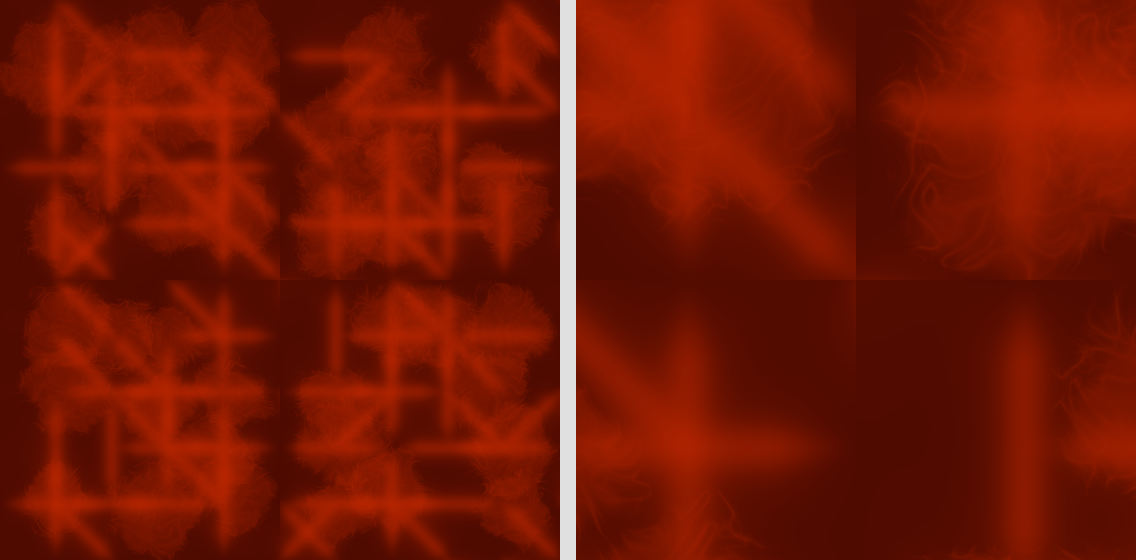
Left, the full canvas; right, a detail of the centre.
A Shadertoy shader for this background:

```glsl
// Glowing ember lattice: soft tapered crosses and diagonals on a node grid,
// overgrown by frayed, wrinkled clumps. Square tiles hold random nodes; glows
// are screened together, clumps use warped ridges of gradient noise.

#define TILES 2.0          // tiles per canvas side
#define CELLS 5.0          // grid cells per tile side
#define ARM_CHANCE 0.48    // share of nodes with a bar, per axis
#define DIAGONAL_CHANCE 0.36
#define CLUMP_CHANCE 0.52
#define CORE_WIDTH 0.15    // in cells
#define CORE_GLOW 0.38
#define HALO_GLOW 0.14
#define CLUMP_GLOW 0.31
#define WRINKLE_SCALE 4.2  // folds per cell
#define DARK_COLOR vec3(0.295, 0.038, 0.0)
#define BRIGHT_COLOR vec3(0.76, 0.155, 0.0)

vec2 hash2(vec2 p) {
    vec3 q = fract(p.xyx * vec3(0.1031, 0.1030, 0.0973));
    q += dot(q, q.yzx + 33.33);
    return fract((q.xx + q.yz) * q.zy);
}

vec2 gradient(vec2 cell) {
    float angle = 6.2832 * hash2(cell + 71.0).x;
    return vec2(cos(angle), sin(angle));
}

float gradientNoise(vec2 p) {
    vec2 i = floor(p), f = p - i;
    vec2 u = f * f * f * (f * (f * 6.0 - 15.0) + 10.0);
    vec2 e = vec2(1.0, 0.0);
    float low = mix(dot(gradient(i), f),
                    dot(gradient(i + e), f - e), u.x);
    float high = mix(dot(gradient(i + e.yx), f - e.yx),
                     dot(gradient(i + 1.0), f - 1.0), u.x);
    return mix(low, high, u.y);
}

float screenBlend(float a, float b) {
    return 1.0 - (1.0 - a) * (1.0 - b);
}

// Bar along x from -1 to 1, narrowing and fading towards its tips
float barGlow(vec2 q) {
    float along = abs(q.x);
    float taper = 1.0 - smoothstep(0.45, 1.05, along);
    float width = CORE_WIDTH * mix(0.5, 1.0, taper);
    float across = q.y * q.y;
    return taper * (CORE_GLOW * exp(-across / (width * width))
                  + HALO_GLOW * exp(-across * 9.0));
}

// Diagonal from the node at q = 0 to the corner (1, slope)
float diagonalGlow(vec2 q, float slope) {
    vec2 r = q - 0.5 * vec2(1.0, slope);
    vec2 axis = vec2(1.0, slope) * 0.7071;
    float along = dot(r, axis) / 0.7071;
    float across = dot(r, vec2(-axis.y, axis.x));
    return barGlow(vec2(along * 0.85, across));
}

// Frayed disc filled with curling folds
float clumpGlow(vec2 q, float radius, vec2 seed) {
    float d = length(q);
    if (d > radius * 1.6) return 0.0;
    vec2 s = q + seed * 37.0;
    vec2 warp = vec2(gradientNoise(s * 2.7), gradientNoise(s * 2.7 + 19.0));
    vec2 w = s * WRINKLE_SCALE + warp * 1.7;
    float coarse = exp(-abs(gradientNoise(w)) * 11.0);
    float fine = exp(-abs(gradientNoise(w * 1.9 + 7.0)) * 8.0);
    float lobes = gradientNoise(s * 1.6 + 5.0);
    float edge = d + 0.28 * lobes + 0.16 * warp.x - 0.1 * coarse - 0.05 * fine;
    float mask = 1.0 - smoothstep(radius * 0.7, radius, edge);
    float body = 0.72 + 0.42 * (1.0 - d / radius);
    float folds = 0.26 * coarse + 0.14 * fine + 0.25 * gradientNoise(w * 0.7);
    return max(CLUMP_GLOW * mask * (body + folds - 0.1), 0.0);
}

void mainImage(out vec4 fragColor, in vec2 fragCoord) {
    vec2 p = fragCoord / iResolution.xy;
    vec2 tile = floor(p * TILES);
    vec2 g = fract(p * TILES) * CELLS;
    float glow = 0.04 + 0.05 * gradientNoise(p * 9.0);

    for (int j = -1; j <= 2; j++)
    for (int i = -1; i <= 2; i++) {
        vec2 node = floor(g) + vec2(i, j);
        if (min(node.x, node.y) < 0.0 || max(node.x, node.y) > CELLS) continue;
        bool inner = min(node.x, node.y) > 0.5
                  && max(node.x, node.y) < CELLS - 0.5;
        vec2 q = g - node;
        vec2 id = node + tile * 23.0 + 3.0;
        vec2 arms = hash2(id), diagonal = hash2(id + 101.0);
        vec2 clump = hash2(id + 211.0), jitter = hash2(id + 307.0) - 0.5;

        // Lattice lines
        if (inner && arms.x < ARM_CHANCE) glow = screenBlend(glow, barGlow(q));
        if (inner && arms.y < ARM_CHANCE) glow = screenBlend(glow, barGlow(q.yx));
        if (diagonal.x < DIAGONAL_CHANCE) {
            float slope = diagonal.y < 0.82 ? -1.0 : 1.0;
            glow = screenBlend(glow, diagonalGlow(q, slope));
        }
        // Overgrowth
        if (inner && clump.x < CLUMP_CHANCE) {
            float radius = mix(0.62, 0.9, clump.y);
            glow = screenBlend(glow, clumpGlow(q - jitter * 0.5, radius, jitter));
        }
    }
    fragColor = vec4(mix(DARK_COLOR, BRIGHT_COLOR, clamp(glow, 0.0, 1.0)), 1.0);
}
```
